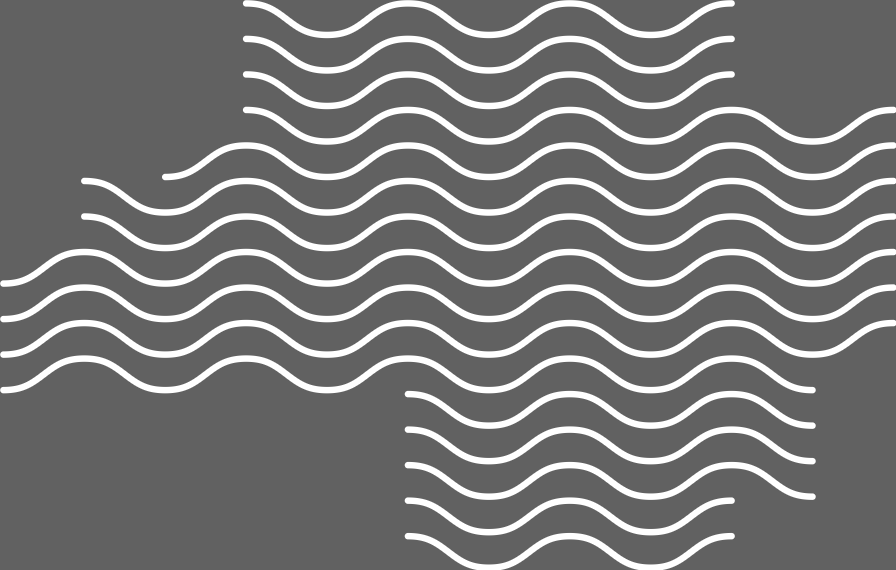
Reproduce this pattern procedurally as a Shadertoy shader.

```glsl
#define ROWS 16
#define MARGIN vec2(0.0038, 0.0038)
#define HALF_WAVE 0.0903
#define ROW_STEP 0.03964
#define AMPLITUDE 0.0176
#define STROKE_RADIUS 0.0036
#define FLATTEN 0.055
#define GROUND vec3(0.38)
#define INK vec3(1.0)

const float PI = 3.14159265;

// First and last half wave of each row, from the top down
const int FIRST[ROWS] = int[ROWS](3, 3, 3, 3, 2, 1, 1, 0, 0, 0, 0, 5, 5, 5, 5, 5);
const int LAST[ROWS] = int[ROWS](9, 9, 9, 11, 11, 11, 11, 11, 11, 11, 10, 10, 10, 10, 9, 9);

// Height (x) and slope (y) of a wave with flattened crests, y pointing down
vec2 wave(float x) {
    float phase = PI * x / HALF_WAVE;
    float gain = AMPLITUDE / (1.0 - FLATTEN);
    float height = cos(phase) - FLATTEN * cos(3.0 * phase);
    float slope = -sin(phase) + 3.0 * FLATTEN * sin(3.0 * phase);
    return gain * vec2(height, slope * PI / HALF_WAVE);
}

// Distance to a wave cut off between two ends, with round caps
float waveDistance(vec2 p, float start, float end) {
    float x = clamp(p.x, start, end);
    vec2 w = wave(x);
    return length(vec2(p.x - x, (p.y - w.x) / sqrt(1.0 + w.y * w.y)));
}

void mainImage(out vec4 fragColor, in vec2 fragCoord) {
    // Canvas widths, measured from the top left
    float pixel = 1.0 / iResolution.x;
    vec2 p = vec2(fragCoord.x, iResolution.y - fragCoord.y) * pixel - MARGIN;

    // Nearest of the stacked rows
    float nearest = 1.0;
    for (int row = 0; row < ROWS; row++) {
        vec2 local = p - vec2(0.0, AMPLITUDE + float(row) * ROW_STEP);
        float start = float(FIRST[row]) * HALF_WAVE;
        float end = float(LAST[row]) * HALF_WAVE;
        nearest = min(nearest, waveDistance(local, start, end));
    }

    // Smooth stroke over the ground
    float coverage = clamp(0.5 + (STROKE_RADIUS - nearest) / pixel, 0.0, 1.0);
    fragColor = vec4(mix(GROUND, INK, coverage), 1.0);
}
```
